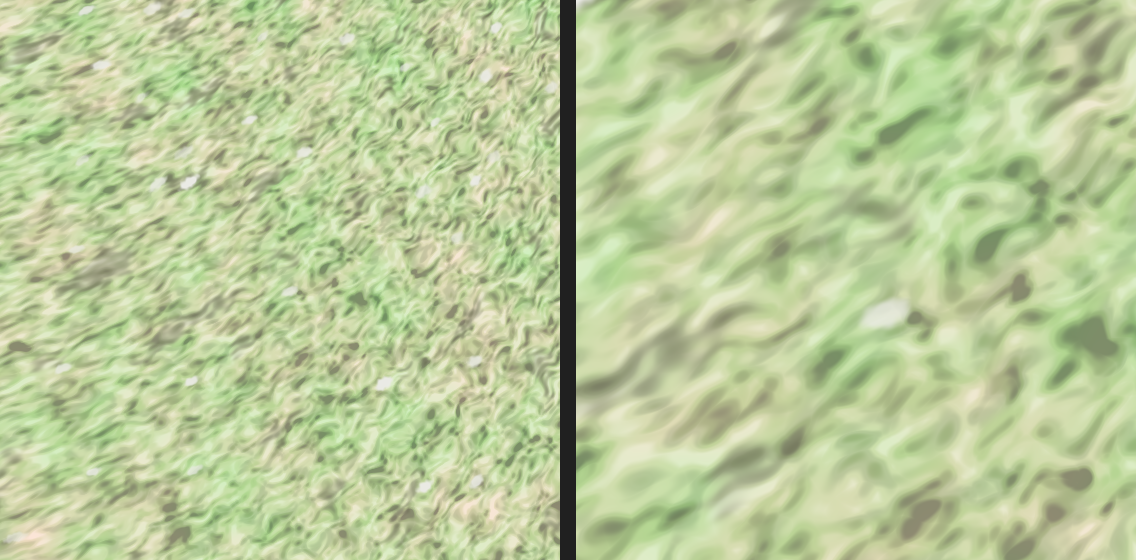
Left: the whole. Right: its middle third, enlarged.
Reproduce this texture procedurally as a WebGL 1 fragment shader.

```glsl
precision highp float;
// Pale sunlit meadow: short grass swept up to the right, strewn with white petals.
// Stretched gradient noise in a curved, slightly foreshortened frame gives the blades;
// its tone runs through a colour ramp, then bare soil and scattered petals go on top.

uniform vec2 u_resolution;

const vec3 SHADE = vec3(0.51, 0.55, 0.42);
const vec3 OLIVE = vec3(0.63, 0.71, 0.50);
const vec3 MUTED = vec3(0.72, 0.78, 0.60);
const vec3 GREEN = vec3(0.74, 0.83, 0.59);
const vec3 LIGHT = vec3(0.82, 0.87, 0.68);
const vec3 PALE = vec3(0.89, 0.92, 0.79);
const vec3 SOIL = vec3(0.57, 0.57, 0.48);
const vec3 PETAL = vec3(0.92, 0.92, 0.90);
const vec3 HUE_SHIFT = vec3(-0.11, 0.025, -0.06); // straw to fresh green

const vec2 FINE_FREQ = vec2(27.0, 78.0);   // along, across the blades
const vec2 MEDIUM_FREQ = vec2(16.0, 43.0);
const vec2 CLUMP_FREQ = vec2(8.0, 17.0);
const vec2 SOIL_FREQ = vec2(5.0, 11.0);
const float TANGLE_FREQ = 48.0;
const float BASE_TONE = 0.53;
const float PETAL_CELLS = 10.0;
const float PETAL_SHARE = 0.42;

float hash(vec2 p) {
  vec3 q = fract(p.xyx * vec3(0.1031, 0.1030, 0.0973));
  q += dot(q, q.yzx + 33.33);
  return fract((q.x + q.y) * q.z);
}

float cornerSlope(vec2 cell, vec2 offset) {
  float angle = 6.2832 * hash(cell);
  return dot(vec2(cos(angle), sin(angle)), offset);
}

// Gradient noise, roughly -0.7 to 0.7
float noise(vec2 p) {
  vec2 i = floor(p), f = fract(p);
  vec2 w = f * f * f * (f * (f * 6.0 - 15.0) + 10.0);
  vec2 e = vec2(1.0, 0.0);
  float low = mix(cornerSlope(i, f), cornerSlope(i + e.xy, f - e.xy), w.x);
  float high = mix(cornerSlope(i + e.yx, f - e.yx), cornerSlope(i + e.xx, f - e.xx), w.x);
  return mix(low, high, w.y);
}

// Ground coordinates: x along the blades, y across; steeper and shorter to the right
vec2 bladeFrame(vec2 p) {
  vec2 g = vec2((p.x - 0.5) * (0.85 + 0.35 * p.y) + 0.5, p.y * (0.85 + 0.2 * p.y));
  float along = g.x + 0.4 * g.x * g.x + 0.6 * g.y;
  float across = g.y - 0.42 * g.x - 0.27 * g.x * g.x;
  return vec2(along, across) + 20.0;
}

vec3 grassRamp(float tone, float freshness) {
  vec3 middle = mix(MUTED, GREEN, freshness);
  vec3 c = mix(SHADE, OLIVE, smoothstep(0.04, 0.27, tone));
  c = mix(c, middle, smoothstep(0.25, 0.45, tone));
  c = mix(c, LIGHT, smoothstep(0.45, 0.66, tone));
  return mix(c, PALE, smoothstep(0.66, 0.90, tone));
}

// Coverage of soft oval petals, one at most per grid cell
float petals(vec2 p) {
  float cover = 0.0;
  vec2 home = floor(p * PETAL_CELLS);
  float ragged = 0.35 * noise(p * 110.0 + 7.0);
  for (int j = -1; j <= 1; j++) {
    for (int i = -1; i <= 1; i++) {
      vec2 cell = home + vec2(float(i), float(j)) + 50.0;
      vec2 jitter = vec2(hash(cell + 11.3), hash(cell + 37.7));
      vec2 center = (cell - 50.0 + 0.1 + 0.8 * jitter) / PETAL_CELLS;
      float crowd = 0.45 + 0.8 * smoothstep(0.45, 0.75, center.y)
                  + 0.35 * smoothstep(0.6, 0.9, center.x);
      float present = step(hash(cell + 71.9), PETAL_SHARE * crowd);
      float angle = mix(0.38, 0.65, center.x) + 0.4 * (hash(cell + 5.1) - 0.5);
      float c = cos(angle), s = sin(angle);
      vec2 d = p - center;
      d = vec2(c * d.x + s * d.y, c * d.y - s * d.x);
      float size = 0.75 + 0.45 * hash(cell + 23.4);
      vec2 radius = size * mix(vec2(0.020, 0.0075), vec2(0.013, 0.010), center.x);
      float oval = 1.0 - smoothstep(0.55, 1.2, length(d / radius) + ragged);
      cover = max(cover, present * oval * mix(0.6, 1.0, hash(cell + 91.2)));
    }
  }
  return cover;
}

void main() {
  vec2 p = gl_FragCoord.xy / u_resolution;
  float tangled = smoothstep(0.15, 0.9, p.x + 0.35 * (0.5 - p.y));

  // Bend the blades a little, more where the turf is tangled
  vec2 bend = vec2(noise(p * 24.0 + 3.0), noise(p * 24.0 + 41.0));
  vec2 blade = bladeFrame(p + bend * mix(0.006, 0.016, tangled));

  // Tone from blades, bright ridges, clumps and crossing stems
  float fine = noise(blade * FINE_FREQ);
  float medium = noise(blade * MEDIUM_FREQ + 9.0);
  float clump = noise(blade * CLUMP_FREQ + 31.0);
  float ridge = 0.17 - abs(noise(blade * MEDIUM_FREQ * 1.25 + 63.0));
  float stems = 0.15 - abs(noise((p + bend * 0.012) * TANGLE_FREQ + 17.0));
  float tone = BASE_TONE + 0.50 * fine + 0.45 * medium + 0.34 * clump
             + 0.55 * ridge + 0.65 * tangled * stems;

  // Dark hollows between clumps
  float hollow = smoothstep(0.12, 0.42, noise(blade * vec2(18.0, 32.0) + 87.0));
  tone -= 0.30 * hollow * smoothstep(-0.1, 0.35, noise(p * 6.0 + 13.0));

  // Drifts of fresh and dry grass
  float drift = noise(p * 6.5 + 5.0) + 0.7 * noise(blade * vec2(11.0, 27.0) + 2.0);
  float freshness = smoothstep(-0.25, 0.25, noise(blade * vec2(14.0, 36.0) + 55.0));
  vec3 color = grassRamp(tone, freshness) + HUE_SHIFT * drift;

  // Bare soil showing through
  float bare = smoothstep(0.27, 0.50, noise(blade * SOIL_FREQ + 71.0) - 0.25 * fine);
  color = mix(color, SOIL + 0.16 * (fine + medium), 0.65 * bare);

  color = mix(color, PETAL, petals(p));
  gl_FragColor = vec4(clamp(color, 0.0, 1.0), 1.0);
}
```
